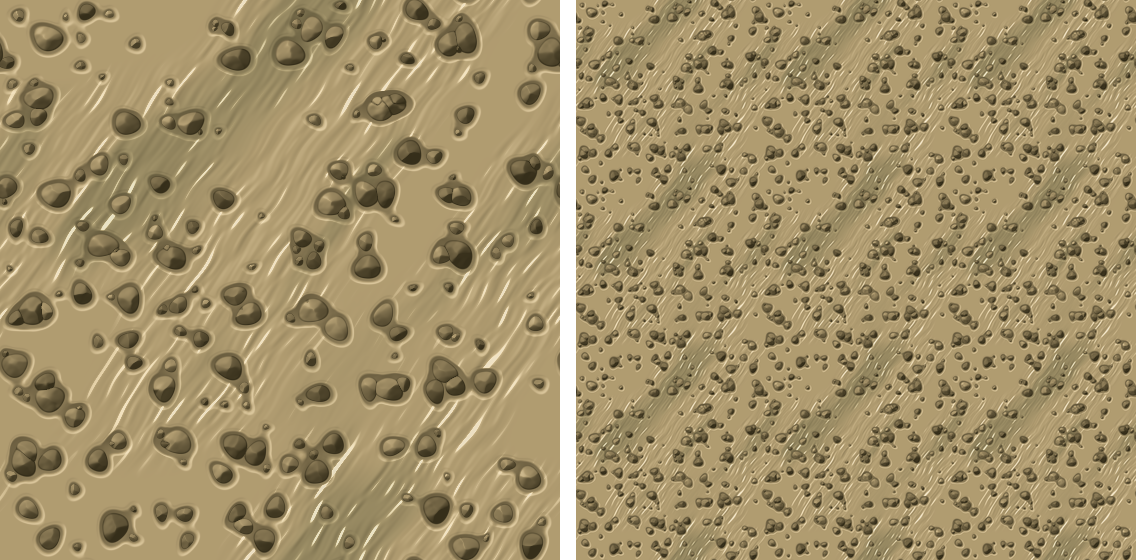
Left: one tile. Right: repeated 3 by 3.
Give the GLSL for this texture, as a Shadertoy shader.

```glsl
// Tileable wet clay with diagonal glossy ripples and scattered faceted pebbles
const float TAU = 6.2831853;
const vec3 DARK = vec3(0.32, 0.28, 0.18);
const vec3 CLAY = vec3(0.69, 0.61, 0.44);
const vec3 GLOSS = vec3(0.95, 0.89, 0.76);
const vec3 SILT_TINT = vec3(0.97, 1.0, 1.0);
const vec3 LIGHT = vec3(-0.45, 0.6, 0.66);
const float BIG_GRID = 16.0;      // cells per tile, large pebbles
const float SMALL_GRID = 24.0;    // cells per tile, small pebbles
const float BIG_DENSITY = 0.46;
const float SMALL_DENSITY = 0.17;
const float WEB = 0.008;          // how far neighbouring pits merge
const float PIT_WIDTH = 0.0075;
const float GLINT = 0.32;
const int FACETS = 9;

struct Pebbles { float pit; float d; float second; float radius; vec2 local; vec2 id; };

vec4 hash4(vec2 c, float seed) {
    vec4 h = fract(vec4(c, seed, c.x) * vec4(0.1031, 0.1030, 0.0973, 0.1099));
    h += dot(h, h.wzxy + 33.33);
    return fract((h.xxyz + h.yzzw) * h.zywx);
}

// Value on a lattice sheared along direction (2,3), wrapped to the unit tile
float latticeValue(vec2 c, float across, float along, float seed) {
    float turns = floor(c.y / along);
    c.y -= turns * along;
    c.x = mod(c.x + 2.0 * across * turns, 3.0 * across);
    return hash4(c, seed).x;
}

float streakNoise(vec2 p, float across, float along, float seed) {
    vec2 g = vec2((3.0 * p.x - 2.0 * p.y) * across, p.y * along);
    vec2 c = floor(g), f = g - c;
    f = f * f * f * (f * (f * 6.0 - 15.0) + 10.0);
    float low = mix(latticeValue(c, across, along, seed),
                    latticeValue(c + vec2(1, 0), across, along, seed), f.x);
    float high = mix(latticeValue(c + vec2(0, 1), across, along, seed),
                     latticeValue(c + vec2(1, 1), across, along, seed), f.x);
    return mix(low, high, f.y);
}

float rippleHeight(vec2 p) {
    return 0.55 * streakNoise(p, 20.0, 12.0, 3.0) + 0.45 * streakNoise(p, 37.0, 23.0, 8.0);
}

// Adds one jittered grid of rounded pebbles; pit collects a smooth union
void addPebbles(inout Pebbles s, vec2 p, float grid, float density, vec2 sizes, float seed) {
    vec2 base = floor(p * grid);
    for (int y = -1; y <= 1; y++)
    for (int x = -1; x <= 1; x++) {
        vec2 cell = base + vec2(x, y), id = mod(cell, grid);
        vec4 place = hash4(id, seed), shape = hash4(id, seed + 17.0);
        vec2 u = id / grid * TAU;
        float crowd = 1.0 + 0.5 * sin(2.0 * u.x + u.y) * sin(u.x - 3.0 * u.y + 1.0);
        if (place.x > density * crowd) continue;
        float r = mix(sizes.x, sizes.y, shape.x);
        // Pull some pebbles towards shared corners so they form clumps
        vec2 jitter = mix(place.yz, 1.0 - mod(id, 2.0), 0.5 * place.w);
        vec2 local = (p - (cell + jitter) / grid) / r;
        float turn = TAU * shape.y, aspect = mix(0.85, 0.98, shape.z);
        vec2 q = mat2(cos(turn), sin(turn), -sin(turn), cos(turn)) * local;
        q *= vec2(aspect, 1.0 / aspect);
        float a = atan(q.y, q.x);
        float bulge = 0.05 * sin(2.0 * a + TAU * shape.w) + 0.06 * sin(3.0 * a + TAU * place.w);
        float d = (length(q) * (1.0 + bulge) - 1.0) * r;
        float reach = 1.0 - smoothstep(0.008, 0.021, d);
        s.pit += reach * exp(-(d + 0.2 * (0.02 - r)) / WEB);
        if (d < s.d) {
            s.second = s.d;
            s.d = d; s.radius = r; s.local = local; s.id = id + seed;
        } else s.second = min(s.second, d);
    }
}

Pebbles scatter(vec2 p) {
    Pebbles s = Pebbles(0.0001, 1.0, 1.0, 1.0, vec2(0), vec2(0));
    addPebbles(s, p, BIG_GRID, BIG_DENSITY, vec2(0.011, 0.025), 5.0);
    addPebbles(s, p, SMALL_GRID, SMALL_DENSITY, vec2(0.004, 0.011), 41.0);
    s.pit = -WEB * log(s.pit);
    return s;
}

// Brightness of a pebble cut by random planes with chipped edges
float pebbleTone(Pebbles s, vec2 p) {
    float chips = streakNoise(p, 34.0, 90.0, 12.0) - 0.5;
    float chips2 = streakNoise(p, 26.0, 110.0, 15.0) - 0.5;
    vec2 spot = s.local + 0.22 * vec2(chips, chips2);
    vec2 tilt = vec2(0);
    float total = 0.0;
    for (int i = 0; i < FACETS; i++) {
        vec4 h = hash4(s.id, 60.0 + float(i));
        float a = TAU * (float(i) + h.x) / float(FACETS);
        vec2 slope = vec2(cos(a), sin(a)) * mix(0.15, 1.0, h.y);
        float weight = exp(22.0 * (dot(spot, slope) - 0.4 * h.z));
        tilt += weight * slope;
        total += weight;
    }
    vec3 n = normalize(vec3(tilt / total + 0.25 * s.local + 0.25 * vec2(chips, chips2), 0.9));
    float diffuse = max(dot(n, normalize(LIGHT)), 0.0);
    float albedo = mix(0.5, 0.76, hash4(s.id, 90.0).x);
    float rim = mix(0.68, 1.0, smoothstep(0.0, 0.16, -s.d / s.radius));
    float crease = mix(0.7, 1.0, smoothstep(0.0, 0.003, s.second - s.d));
    return albedo * (0.38 + 0.58 * diffuse) * (1.0 + 0.18 * chips) * rim * crease;
}

vec3 toneColor(float v) {
    vec3 shade = mix(DARK, CLAY, max((v - DARK.r) / (CLAY.r - DARK.r), -0.3));
    return mix(shade, GLOSS, clamp((v - CLAY.r) / (GLOSS.r - CLAY.r), 0.0, 1.15));
}

void mainImage(out vec4 fragColor, in vec2 fragCoord) {
    vec2 p = fragCoord / iResolution.xy;
    vec2 w = p + 0.003 * sin(TAU * (p.yx * vec2(5, 4) + p * vec2(3, 2)))
               + 0.0012 * sin(TAU * (p.yx * vec2(17, 13) - p * vec2(6, 9)));

    // Clay ripples, short glints and darker silt bands
    vec2 side = 0.0026 * normalize(vec2(3, -2));
    float slope = rippleHeight(w + side) - rippleHeight(w - side);
    float rough = smoothstep(0.4, 0.72, streakNoise(w, 2.0, 3.0, 21.0));
    float silt = rough * smoothstep(0.55, 0.95, streakNoise(w, 5.0, 3.0, 33.0));
    float ripple = rough * (0.2 * slope + GLINT * smoothstep(0.19, 0.36, slope)) - 0.1 * silt;

    // Wet pits around the pebbles, with a lit rim
    Pebbles s = scatter(p);
    float e = 0.0015;
    vec2 away = vec2(scatter(p + vec2(e, 0)).pit, scatter(p + vec2(0, e)).pit) - s.pit;
    float facing = clamp(dot(away / e, normalize(LIGHT.xy)), -1.0, 1.0);
    float pit = 1.0 - smoothstep(0.4 * PIT_WIDTH, PIT_WIDTH, s.pit);
    float lip = exp(-pow((s.pit - 1.35 * PIT_WIDTH) / 0.003, 2.0));
    float tone = CLAY.r + ripple * (1.0 - pit) - pit * (0.2 + 0.07 * facing)
               + lip * (0.03 - 0.07 * facing);
    vec3 clay = toneColor(tone) * mix(vec3(1), SILT_TINT, silt);

    float pixel = 0.8 / iResolution.y;
    float cover = 1.0 - smoothstep(-pixel, pixel, s.d);
    fragColor = vec4(mix(clay, toneColor(pebbleTone(s, p)), cover), 1.0);
}
```
